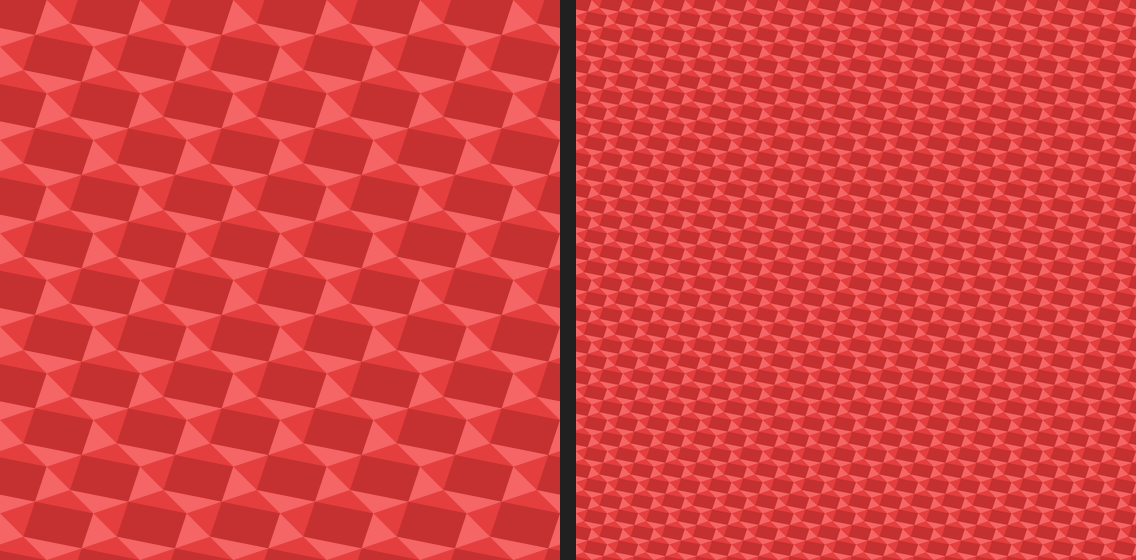
Left: one tile. Right: repeated 3 by 3.
A WebGL 2 fragment shader for this pattern:

```glsl
#version 300 es
precision highp float;
// Folded-paper weave: dark slanted blocks touching at their corners, with the
// gaps between them split into light and mid triangles. Convex polygons are
// summed by coverage over a half-drop lattice, on the mid red as background.

#define REPEATS 6.0     // whole repeats across and down
#define CELL 8.0        // grid units per repeat
#define EDGE_SOFT 1.0   // edge blur in pixels
#define DARK_RED vec3(0.773, 0.188, 0.188)
#define MID_RED vec3(0.898, 0.243, 0.243)
#define LIGHT_RED vec3(0.961, 0.396, 0.396)

uniform vec2 u_resolution;
out vec4 fragColor;

// Signed distance to the line a-b, negative on the inner side
float edgeDistance(vec2 p, vec2 a, vec2 b) {
    vec2 dir = normalize(b - a);
    vec2 rel = p - a;
    return dir.y * rel.x - dir.x * rel.y;
}

float triangleDistance(vec2 p, vec2 a, vec2 b, vec2 c) {
    return max(edgeDistance(p, a, b), max(edgeDistance(p, b, c), edgeDistance(p, c, a)));
}

// Parallelogram from one corner and its two sides
float blockDistance(vec2 p, vec2 corner, vec2 sideU, vec2 sideV) {
    vec2 b = corner + sideU, c = b + sideV, d = corner + sideV;
    float acrossV = max(edgeDistance(p, corner, b), edgeDistance(p, c, d));
    float acrossU = max(edgeDistance(p, b, c), edgeDistance(p, d, corner));
    return max(acrossU, acrossV);
}

float coverage(float dist, float width) {
    return clamp(0.5 - dist / width, 0.0, 1.0);
}

void main() {
    // Grid units, y pointing down from the top edge
    vec2 uv = gl_FragCoord.xy / u_resolution;
    vec2 cellPos = mod(vec2(uv.x, 1.0 - uv.y) * REPEATS * CELL, CELL);
    float width = EDGE_SOFT * REPEATS * CELL / min(u_resolution.x, u_resolution.y);

    float dark = 0.0;
    float light = 0.0;

    // Wrapped copies of the cell, each with its half-drop partner
    for (int i = 0; i < 8; i++) {
        vec2 wrap = vec2(i & 1, (i >> 1) & 1) * CELL;
        float halfDrop = float(i >> 2) * 0.5 * CELL;
        vec2 p = cellPos + wrap - halfDrop;

        dark += coverage(blockDistance(p, vec2(3.0, 3.0), vec2(5.0, 1.0), vec2(-1.0, 3.0)), width);

        // Lit halves of the side gap and of the upper gap
        light += coverage(triangleDistance(p, vec2(8.0, 4.0), vec2(10.0, 6.0), vec2(7.0, 7.0)), width);
        light += coverage(triangleDistance(p, vec2(6.0, 2.0), vec2(11.0, 3.0), vec2(8.0, 4.0)), width);
    }

    // Normalise where soft corners overlap
    float total = max(dark + light, 1.0);
    vec3 color = MID_RED + (dark * (DARK_RED - MID_RED) + light * (LIGHT_RED - MID_RED)) / total;
    fragColor = vec4(color, 1.0);
}
```
